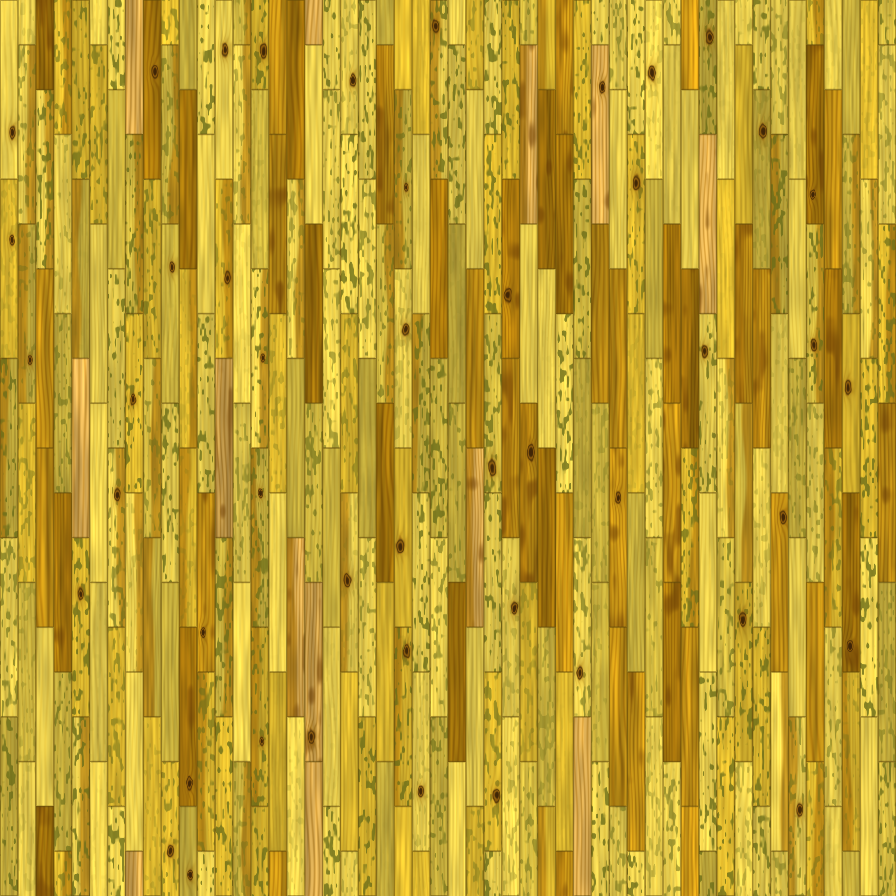
A three.js fragment shader for this texture:

```glsl
// Yellow strip parquet: 50 columns of stepped narrow planks with grain, green flecks and knots.
varying vec2 vUv;

float hash(vec2 p) {
  vec3 q = fract(p.xyx * 0.1031);
  q += dot(q, q.yzx + 33.33);
  return fract((q.x + q.y) * q.z);
}

float noise(vec2 p) {
  vec2 i = floor(p), f = fract(p);
  f = f * f * (3.0 - 2.0 * f);
  return mix(mix(hash(i), hash(i + vec2(1.0, 0.0)), f.x),
             mix(hash(i + vec2(0.0, 1.0)), hash(i + vec2(1.0, 1.0)), f.x), f.y);
}

// Base wood tone chosen by a random pick from 0 to 1
vec3 woodTone(float pick) {
  vec3 tone = vec3(0.92, 0.82, 0.32);
  tone = mix(tone, vec3(0.79, 0.70, 0.25), step(0.32, pick));
  tone = mix(tone, vec3(0.87, 0.73, 0.19), step(0.56, pick));
  tone = mix(tone, vec3(0.87, 0.69, 0.34), step(0.74, pick));
  tone = mix(tone, vec3(0.77, 0.58, 0.09), step(0.79, pick));
  return mix(tone, vec3(0.65, 0.47, 0.05), step(0.92, pick));
}

void main() {
  // Plank layout: each column steps down by a quarter of a plank
  float column = floor(vUv.x * 50.0);
  float along = (1.0 - vUv.y) * 5.0 - mod(column, 4.0) * 0.25;
  vec2 plank = vec2(column, mod(floor(along), 5.0));
  vec2 cell = vec2(fract(vUv.x * 50.0), fract(along));
  vec2 pos = (cell - 0.5) * vec2(0.02, 0.2);

  // Random character of this plank
  float pick = hash(plank + vec2(3.7, 11.3));
  float shade = hash(plank + vec2(27.1, 5.9));
  float figure = hash(plank + vec2(8.3, 41.7));
  vec2 seed = 90.0 * vec2(hash(plank + vec2(61.9, 2.3)), hash(plank + vec2(15.1, 73.7)));
  float isDark = step(0.74, pick);

  // Knot, present on some planks
  float hasKnot = step(0.81, hash(plank + vec2(33.3, 19.7)));
  vec2 knotCentre = (fract(seed) - 0.5) * vec2(0.009, 0.15);
  vec2 knotSize = vec2(0.0042, 0.0085) * mix(0.7, 1.2, fract(seed.x * 7.0));
  vec2 toKnot = (pos - knotCentre) / knotSize;
  float knotDist = length(toKnot) + 0.35 * (noise(pos * vec2(320.0, 180.0) + seed) - 0.5);
  float halo = hasKnot * exp(-0.45 * knotDist * knotDist);

  // Grain: bending growth rings, fine fibres and broad streaks
  float phase = pos.x * mix(900.0, 2000.0, figure)
              + 9.0 * noise(pos * vec2(45.0, 11.0) + seed) + 9.0 * halo;
  float rings = pow(0.5 + 0.5 * sin(phase), 2.0);
  float fibres = noise(pos * vec2(420.0, 26.0) + seed.yx);
  float streaks = noise(pos * vec2(150.0, 7.0) + seed + 17.0);

  vec3 color = woodTone(pick) * mix(0.92, 1.07, shade);
  color = mix(color, color * vec3(0.80, 0.72, 0.42), rings * mix(0.30, 0.65, isDark));
  color *= 1.0 + 0.22 * (fibres - 0.5);
  color *= 1.0 + mix(0.12, 0.36, isDark) * (streaks - 0.5);

  // Heartwood band along one side of a few planks
  float side = pos.x * sign(shade - 0.5) + 0.008 * (noise(vec2(pos.y * 14.0, 0.0) + seed) - 0.5);
  float heart = step(0.78, figure) * smoothstep(-0.001, 0.003, side);
  color = mix(color, vec3(0.66, 0.46, 0.05) * (0.85 + 0.3 * fibres), 0.7 * heart);

  // Green flecks, dense on some of the pale planks
  float density = hash(plank + vec2(52.7, 36.1)) * (1.0 - 0.85 * isDark);
  float patches = noise(pos * vec2(90.0, 24.0) + seed + 40.0);
  float fleck = noise(pos * vec2(380.0, 135.0) + seed + 5.0);
  fleck = smoothstep(0.60, 0.80, fleck + 0.22 * (patches - 0.5));
  color = mix(color, vec3(0.42, 0.43, 0.10), fleck * 0.8 * smoothstep(0.1, 0.8, density));

  // Dark rough patches on some of the brown planks
  float burn = noise(pos * vec2(110.0, 38.0) + seed + 71.0);
  burn = smoothstep(0.62, 0.95, burn) * isDark * step(0.4, figure);
  color = mix(color, vec3(0.42, 0.24, 0.02), 0.55 * burn);

  // Knot halo, ringed body and dark core
  float body = hasKnot * (1.0 - smoothstep(0.75, 1.15, knotDist));
  float core = hasKnot * (1.0 - smoothstep(0.15, 0.65, knotDist));
  vec3 knotColor = vec3(0.50, 0.31, 0.04) * (0.85 + 0.25 * sin(knotDist * 14.0));
  color = mix(color, vec3(0.60, 0.42, 0.05), 0.55 * halo);
  color = mix(color, knotColor, 0.85 * body);
  color = mix(color, vec3(0.20, 0.11, 0.02), 0.85 * core);

  // Thin seams between planks
  vec2 edge = vec2(0.01, 0.1) - abs(pos);
  float seam = 1.0 - smoothstep(0.0, 0.0017, min(edge.x, edge.y));
  color = mix(color, vec3(0.38, 0.29, 0.04), 0.6 * seam);

  gl_FragColor = vec4(clamp(color, 0.0, 1.0), 1.0);
}
```
